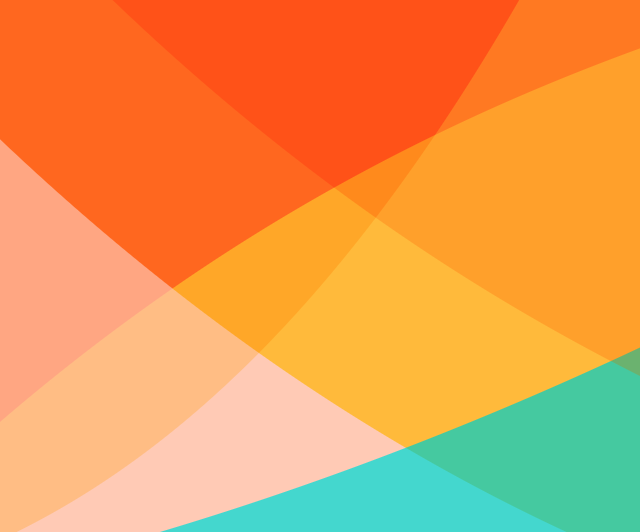
This background is drawn by a WebGL 1 fragment shader. Its source:

```glsl
precision highp float;
uniform vec2 u_resolution;

// Cubic edges: height = a + b x + c x^2 + d x^3, in canvas units
#define PALE_EDGE vec4(0.7382, -1.1412, 0.3834, -0.041)
#define DEEP_EDGE vec4(1.2160, -1.3055, 0.4487, -0.066)
#define ARCH_EDGE vec4(0.2069, 1.0330, -0.398, 0.0672)
#define RISE_EDGE vec4(-0.0150, 0.5599, 0.6766, 0.2165)
#define TEAL_EDGE vec4(-0.0812, 0.2906, 0.1374, 0.0)
#define EDGE_SOFTNESS 1.0

// Smooth coverage of the area below a cubic edge
float below(vec4 k, vec2 p) {
  float height = k.x + p.x * (k.y + p.x * (k.z + p.x * k.w));
  float slope = k.y + p.x * (2.0 * k.z + 3.0 * k.w * p.x);
  float pixel = length(vec2(slope, 1.0) / u_resolution);
  return clamp(0.5 + (height - p.y) / (pixel * EDGE_SOFTNESS), 0.0, 1.0);
}

void main() {
  vec2 p = gl_FragCoord.xy / u_resolution;
  float pale = below(PALE_EDGE, p);
  float deep = 1.0 - below(DEEP_EDGE, p);
  float arch = below(ARCH_EDGE, p);
  float rise = below(RISE_EDGE, p);
  float teal = below(TEAL_EDGE, p);

  // Upper band: red and orange where all four overlaps occur
  vec3 redSide = mix(vec3(1.0, 0.322, 0.094), vec3(1.0, 0.475, 0.133), rise);
  vec3 amberSide = mix(vec3(1.0, 0.541, 0.110), vec3(1.0, 0.627, 0.169), rise);
  vec3 deepBand = mix(redSide, amberSide, arch);

  // Middle band: orange to yellow
  vec3 gold = mix(vec3(1.0, 0.655, 0.157), vec3(1.0, 0.729, 0.231), rise);
  vec3 middleBand = mix(vec3(1.0, 0.404, 0.122), gold, arch);

  // Lower band: salmon, peach and blush
  vec3 blush = mix(vec3(1.0, 0.741, 0.518), vec3(1.0, 0.792, 0.710), rise);
  vec3 paleBand = mix(vec3(1.0, 0.651, 0.510), blush, arch);

  vec3 warm = mix(mix(middleBand, deepBand, deep), paleBand, pale);

  // Teal corner, tinted by the band beneath it
  vec3 cool = mix(vec3(0.271, 0.788, 0.627), vec3(0.420, 0.698, 0.435), deep);
  cool = mix(cool, vec3(0.267, 0.843, 0.808), pale);

  gl_FragColor = vec4(mix(warm, cool, teal), 1.0);
}
```
